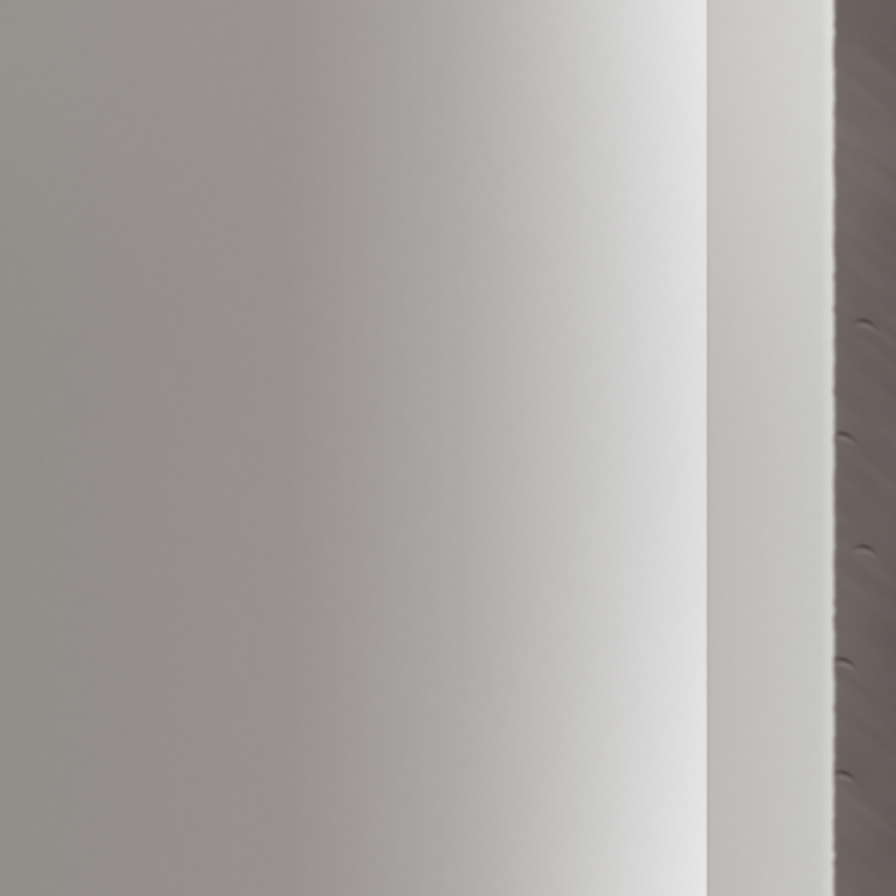
This background is drawn by a WebGL 2 fragment shader. Its source:

```glsl
#version 300 es
precision highp float;
// A softly lit pale wall brightening towards a vertical corner, beside a
// narrow shaded return and a dark plaster strip. Smooth ramps give the light;
// value noise gives the grain, and a loop places small dents in the plaster.

#define CORNER_X 0.789
#define RETURN_END 0.931
#define EDGE_SOFT 0.0022
#define GRAIN 0.010
#define PLASTER_RELIEF 0.035
#define DENT_COUNT 5
#define DENT_DEPTH 0.13

uniform vec2 u_resolution;
out vec4 fragColor;

float hash(vec2 p) {
    vec3 q = fract(vec3(p.xyx) * 0.1031);
    q += dot(q, q.yzx + 33.33);
    return fract((q.x + q.y) * q.z);
}

float noise(vec2 p) {
    vec2 cell = floor(p), f = fract(p);
    f = f * f * (3.0 - 2.0 * f);
    float low = mix(hash(cell), hash(cell + vec2(1, 0)), f.x);
    float high = mix(hash(cell + vec2(0, 1)), hash(cell + vec2(1, 1)), f.x);
    return mix(low, high, f.y);
}

float ramp(float a, float b, float x) {
    return clamp((x - a) / (b - a), 0.0, 1.0);
}

// Broad wall: grey on the left, almost white at the corner.
vec3 wallColor(vec2 p, float ends) {
    vec3 c = mix(vec3(0.570, 0.555, 0.538), vec3(0.594, 0.570, 0.565), ramp(0.0, 0.32, p.x));
    c = mix(c, vec3(0.680, 0.668, 0.662), ramp(0.32, 0.52, p.x));
    c = mix(c, vec3(0.765, 0.762, 0.756), ramp(0.52, 0.645, p.x));
    c = mix(c, vec3(0.880, 0.876, 0.878), ramp(0.645, CORNER_X, p.x));
    float topLeft = smoothstep(0.6, 1.0, p.y) * (1.0 - ramp(0.0, 0.5, p.x));
    return c + 0.03 * ends * smoothstep(0.4, CORNER_X, p.x) + 0.018 * topLeft;
}

// Narrow return: shaded at the corner, lighter along its outer edge.
vec3 returnColor(vec2 p) {
    float across = ramp(CORNER_X, RETURN_END, p.x);
    vec3 c = mix(vec3(0.735, 0.729, 0.720), vec3(0.785, 0.783, 0.772), across);
    c += 0.045 * smoothstep(0.45, 1.0, p.y);
    return c + 0.035 * smoothstep(0.914, 0.926, p.x);
}

// Short slanted dents: a dark groove with a light lower lip.
float dents(vec2 p) {
    float relief = 0.0;
    for (int i = 0; i < DENT_COUNT; i++) {
        float k = float(i);
        float inner = (i > 0 && i % 2 == 0) ? 0.024 : 0.0;
        vec2 d = p - vec2(0.942 + inner, 0.138 + 0.126 * k);
        d.y += 0.25 * d.x + 25.0 * d.x * d.x;
        float along = exp(-pow(d.x / 0.010, 2.0));
        float groove = exp(-pow(d.y / 0.0025, 2.0));
        float lip = exp(-pow((d.y + 0.006) / 0.003, 2.0));
        relief += along * (0.5 * lip - groove) * mix(0.6, 1.0, hash(vec2(k, 7.0)));
    }
    return relief;
}

// Dark plaster strip with diagonal trowel marks.
vec3 plasterColor(vec2 p) {
    vec3 c = mix(vec3(0.435, 0.397, 0.387), vec3(0.402, 0.363, 0.357), ramp(RETURN_END, 1.0, p.x));
    c += 0.025 * exp(-pow((p.y - 0.84) / 0.10, 2.0));
    vec2 slanted = vec2(p.x - 0.8 * p.y, 0.8 * p.x + p.y);
    float marks = noise(slanted * vec2(12.0, 75.0)) - 0.5;
    float blotches = noise(p * 22.0) - 0.5;
    return c + PLASTER_RELIEF * (0.6 * marks + 0.5 * blotches) + DENT_DEPTH * dents(p);
}

void main() {
    vec2 p = gl_FragCoord.xy / u_resolution;
    float soft = max(EDGE_SOFT, 0.8 / u_resolution.x);

    // Light is strongest near the top and bottom of the corner.
    float ends = pow(abs(2.0 * p.y - 1.0), 1.5);
    vec3 color = wallColor(p, ends);
    color = mix(color, returnColor(p), smoothstep(-soft, soft, p.x - CORNER_X));

    // Thin warm line along the corner.
    color -= vec3(0.025, 0.040, 0.050) * exp(-pow((p.x - CORNER_X - 0.001) / 0.002, 2.0));

    // The outer edge is slightly ragged and softer than the corner.
    float ragged = 0.0016 * (noise(vec2(3.0, p.y * 110.0)) - 0.5);
    float outer = p.x - RETURN_END + ragged;
    color = mix(color, plasterColor(p), smoothstep(-2.0 * soft, 2.0 * soft, outer));

    // Fine paint grain over everything.
    float grain = 0.6 * noise(p * 260.0) + 0.4 * noise(p * 110.0) - 0.5;
    fragColor = vec4(color + GRAIN * grain, 1.0);
}
```
